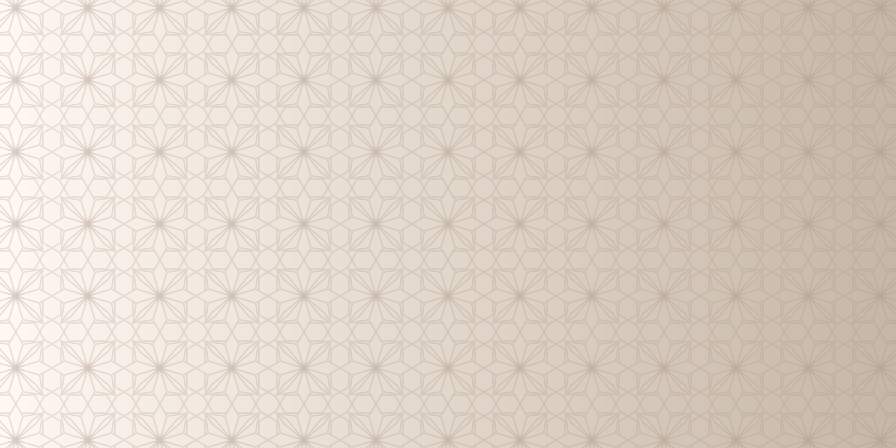
Give the GLSL for this pattern, as a WebGL 1 fragment shader.

```glsl
precision highp float;
// Fine taupe lattice of split-petal stars and hexagons on a cream-to-beige gradient.

uniform vec2 u_resolution;

#define REPEATS_DOWN 6.22
#define LINE_WIDTH 0.021
#define LINE_OPACITY 0.25
#define CENTER_OPACITY 0.20
#define CENTER_RADIUS 0.16
#define LINE_COLOR vec3(0.66, 0.58, 0.52)
#define LEFT_COLOR vec3(1.0, 0.973, 0.953)
#define MIDDLE_COLOR vec3(0.885, 0.843, 0.795)
#define RIGHT_COLOR vec3(0.775, 0.714, 0.650)
#define HEX_HALF_WIDTH 0.125

float segmentDistance(vec2 p, vec2 a, vec2 b) {
  vec2 pa = p - a;
  vec2 ba = b - a;
  return length(pa - ba * clamp(dot(pa, ba) / dot(ba, ba), 0.0, 1.0));
}

// Distance to the lattice, for a point folded into one eighth of the cell.
float latticeDistance(vec2 p) {
  vec2 center = vec2(0.0);
  vec2 shoulder = vec2(0.33, 0.098);
  vec2 fold = vec2(0.285, 0.235);
  vec2 tip = vec2(0.372);
  vec2 ringCorner = vec2(0.3943);
  vec2 crossing = vec2(0.5, 0.0);
  vec2 hexTop = vec2(0.5, 0.3333);
  float slope = HEX_HALF_WIDTH * 0.577;
  vec2 hexLow = vec2(0.5 - HEX_HALF_WIDTH, slope);
  vec2 hexHigh = vec2(0.5 - HEX_HALF_WIDTH, hexTop.y - slope);

  // Petal outline and the narrow fold along its axis.
  float d = segmentDistance(p, center, shoulder);
  d = min(d, segmentDistance(p, shoulder, tip));
  d = min(d, segmentDistance(p, center, fold));
  d = min(d, segmentDistance(p, fold, tip));
  d = min(d, segmentDistance(p, tip, ringCorner));

  // Crossing strands and hexagon sides.
  d = min(d, segmentDistance(p, shoulder, crossing));
  d = min(d, segmentDistance(p, hexLow, hexHigh));
  d = min(d, segmentDistance(p, hexHigh, hexTop));

  // Ring around the cell corner.
  return min(d, segmentDistance(p, ringCorner, hexTop));
}

vec3 backgroundColor(float x) {
  vec3 leftHalf = mix(LEFT_COLOR, MIDDLE_COLOR, clamp(x * 2.0, 0.0, 1.0));
  return mix(leftHalf, RIGHT_COLOR, clamp(x * 2.0 - 1.0, 0.0, 1.0));
}

void main() {
  vec2 uv = gl_FragCoord.xy / u_resolution;
  float scale = REPEATS_DOWN / u_resolution.y;
  vec2 cell = (gl_FragCoord.xy - 0.5 * u_resolution) * scale;

  // Cells are one unit wide with a star at each integer point, folded by their mirror lines.
  vec2 p = abs(fract(cell + 0.5) - 0.5);
  if (p.y > p.x) p = p.yx;

  // Coverage of the line over one pixel.
  float edge = latticeDistance(p) - 0.5 * LINE_WIDTH;
  float line = 1.0 - smoothstep(-0.6 * scale, 0.6 * scale, edge);

  // Strokes that overlap near a star center darken each other.
  float overlap = 1.0 - smoothstep(0.0, CENTER_RADIUS, length(p));
  float opacity = LINE_OPACITY + CENTER_OPACITY * overlap;

  vec3 color = mix(backgroundColor(uv.x), LINE_COLOR, line * opacity);
  gl_FragColor = vec4(color, 1.0);
}
```
